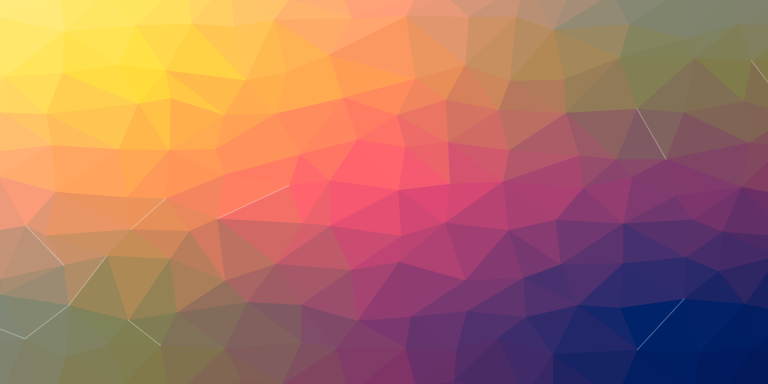
Reproduce this background procedurally as a WebGL 2 fragment shader.

```glsl
#version 300 es
precision highp float;

uniform vec2 u_resolution;
out vec4 outColor;

#define CELL vec2(0.146, 0.104)
#define GRID_OFFSET vec2(0.02, 0.073)
#define JITTER 0.33
#define SPARKLE 0.035
#define GLINT_RATE 0.05
#define GLINT_STRENGTH 0.3
#define YELLOW_STOP 0.19
#define PINK_STOP 0.5
#define NAVY_STOP 0.84

const vec3 CREAM  = vec3(1.00, 0.92, 0.50);
const vec3 YELLOW = vec3(1.00, 0.87, 0.23);
const vec3 PINK   = vec3(1.00, 0.31, 0.46);
const vec3 NAVY   = vec3(0.00, 0.14, 0.42);
const vec3 INK    = vec3(0.01, 0.09, 0.34);

vec2 hash2(vec2 p) {
    vec2 s = vec2(dot(p, vec2(127.1, 311.7)), dot(p, vec2(269.5, 183.3)));
    return fract(sin(s) * 4375.85);
}

float cross2(vec2 a, vec2 b) {
    return a.x * b.y - a.y * b.x;
}

// Colour ramp shared by both axes
vec3 ramp(float t) {
    vec3 c = mix(CREAM, YELLOW, smoothstep(0.0, YELLOW_STOP, t));
    c = mix(c, PINK, clamp((t - YELLOW_STOP) / (PINK_STOP - YELLOW_STOP), 0.0, 1.0));
    c = mix(c, NAVY, clamp((t - PINK_STOP) / (NAVY_STOP - PINK_STOP), 0.0, 1.0));
    return mix(c, INK, clamp((t - NAVY_STOP) / (1.0 - NAVY_STOP), 0.0, 1.0));
}

vec2 meshVertex(vec2 id) {
    return GRID_OFFSET + (id + JITTER * (2.0 * hash2(id) - 1.0)) * CELL;
}

// Signed distance to the line a-b, positive on its left
float edgeDistance(vec2 p, vec2 a, vec2 b) {
    return cross2(b - a, p - a) / length(b - a);
}

float triangleCoverage(vec2 p, vec2 a, vec2 b, vec2 c, float pixel) {
    float side = sign(cross2(b - a, c - a));
    float d = min(edgeDistance(p, a, b) * side, edgeDistance(p, b, c) * side);
    d = min(d, edgeDistance(p, c, a) * side);
    return clamp(0.5 + d / pixel, 0.0, 1.0);
}

float segmentDistance(vec2 p, vec2 a, vec2 b) {
    vec2 ab = b - a;
    return length(p - a - ab * clamp(dot(p - a, ab) / dot(ab, ab), 0.0, 1.0));
}

// Flat facet colour: average of the ramps at the centroid
vec3 facetColor(vec2 a, vec2 b, vec2 c, float aspect) {
    vec2 center = (a + b + c) / 3.0;
    vec2 shift = SPARKLE * (hash2(center * 37.0) - 0.5);
    vec2 t = clamp(center / vec2(aspect, 1.0) + shift, 0.0, 1.0);
    return 0.5 * (ramp(t.x) + ramp(t.y));
}

// True when the diagonal a-c lies inside the quad
bool separates(vec2 a, vec2 b, vec2 c, vec2 d) {
    return cross2(c - a, b - a) * cross2(c - a, d - a) < 0.0;
}

void main() {
    float aspect = u_resolution.x / u_resolution.y;
    float pixel = 1.0 / u_resolution.y;
    vec2 p = gl_FragCoord.xy * pixel;
    p.y = 1.0 - p.y;    // measured downward from the top edge

    vec2 home = floor((p - GRID_OFFSET) / CELL);
    vec4 sum = vec4(0.0);
    float glint = 0.0;

    for (int j = -1; j <= 1; j++) {
        for (int i = -1; i <= 1; i++) {
            vec2 id = home + vec2(i, j);
            vec2 a = meshVertex(id);
            vec2 b = meshVertex(id + vec2(1, 0));
            vec2 c = meshVertex(id + vec2(1, 1));
            vec2 d = meshVertex(id + vec2(0, 1));

            // Split along the shorter valid diagonal
            bool shorter = distance(a, c) < distance(b, d);
            bool splitAC = separates(a, b, c, d) && (shorter || !separates(b, c, d, a));
            if (!splitAC) {
                vec2 first = a;
                a = b; b = c; c = d; d = first;
            }

            float w1 = triangleCoverage(p, a, b, c, pixel);
            float w2 = triangleCoverage(p, a, c, d, pixel);
            sum += w1 * vec4(facetColor(a, b, c, aspect), 1.0);
            sum += w2 * vec4(facetColor(a, c, d, aspect), 1.0);

            // Rare hairline on a shared edge
            float lit = step(hash2(id + 19.0).x, GLINT_RATE);
            float hairline = clamp(1.0 - segmentDistance(p, a, c) / pixel, 0.0, 1.0);
            glint = max(glint, lit * hairline);
        }
    }

    vec3 color = sum.rgb / max(sum.a, 0.001);
    outColor = vec4(mix(color, vec3(1.0), GLINT_STRENGTH * glint), 1.0);
}
```
